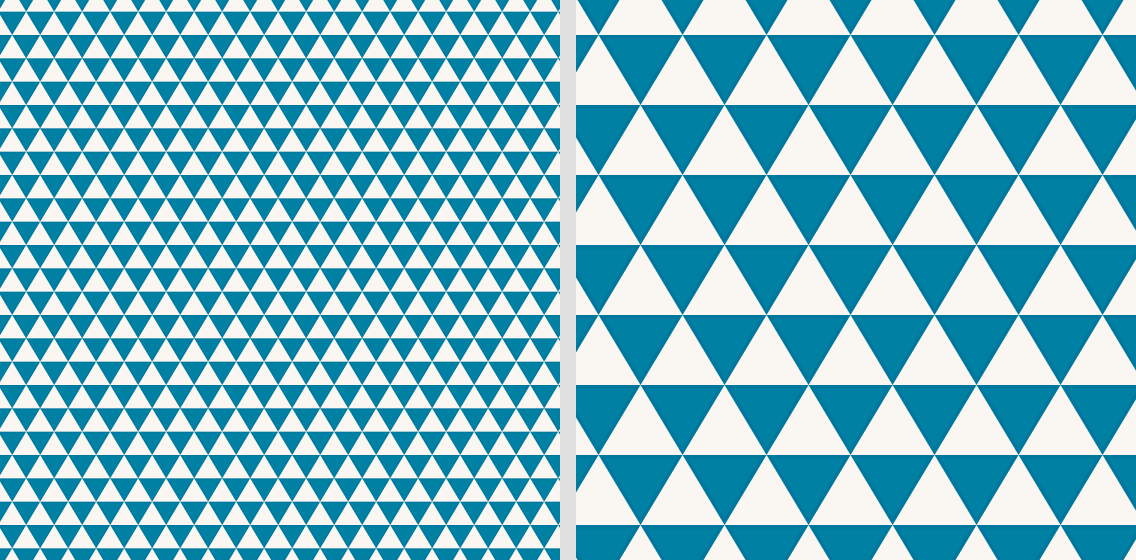
Left: the whole. Right: its middle third, enlarged.
This pattern is drawn by a three.js fragment shader. Its source:

```glsl
varying vec2 vUv;

#define COLUMNS 20.0
#define ROWS 24.0
#define ROW_OFFSET 0.5
#define APEX_OFFSET 0.435
#define RIM_WIDTH 0.0022
#define CREAM vec3(0.98, 0.97, 0.95)
#define BLUE vec3(0.0, 0.50, 0.64)
#define RIM_BLUE vec3(0.0, 0.47, 0.62)

// Signed distance in canvas units, positive inside the downward triangles
float triangleDistance(vec2 uv) {
  float y = uv.y * ROWS - ROW_OFFSET;
  float row = floor(y);
  float height = y - row;

  // Every other row shifts by half a triangle
  float x = uv.x * COLUMNS - APEX_OFFSET - 0.5 * mod(row, 2.0);
  float fromApex = abs(fract(x + 0.5) - 0.5);

  float side = (0.5 * height - fromApex) / length(vec2(COLUMNS, 0.5 * ROWS));
  float top = (1.0 - height) / ROWS;
  float bottom = height / ROWS;
  return max(min(side, top), -bottom);
}

// Antialiased coverage of the region where d is positive
float coverage(float d, float softness) {
  return clamp(d / softness + 0.5, 0.0, 1.0);
}

void main() {
  float softness = max(fwidth(vUv.x), fwidth(vUv.y));
  float d = triangleDistance(vUv);

  // Slightly deeper tone along the triangle edges
  vec3 fill = mix(RIM_BLUE, BLUE, coverage(d - RIM_WIDTH, softness));
  gl_FragColor = vec4(mix(CREAM, fill, coverage(d, softness)), 1.0);
}
```
